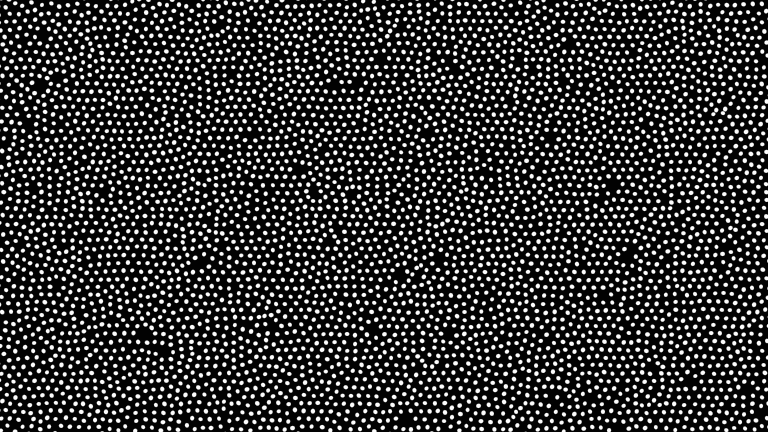
Reproduce this pattern procedurally as a Shadertoy shader.

```glsl
// Densely scattered small white dots, evenly spaced but irregular, on black.

const float ROW_HEIGHT = 0.87; // row pitch of a hexagonal packing with unit spacing
const int SPAN = 9;            // side of the block of cells relaxed around a pixel

// Integer hash: two random values in 0..1 per cell
vec2 hash2(ivec2 cell, uint seed) {
    uvec2 v = uvec2(cell + 4096) * 1664525u + 1013904223u + seed * 747796405u;
    v.x += v.y * 1664525u;
    v.y += v.x * 1664525u;
    v ^= v >> 16u;
    v.x += v.y * 1664525u;
    v.y += v.x * 1664525u;
    v ^= v >> 16u;
    return vec2(v & 0xffffu) / 65535.0;
}

// Jittered point of a staggered grid
vec2 seedPoint(ivec2 cell) {
    float stagger = (cell.y & 1) == 0 ? 0.25 : -0.25;
    vec2 jitter = 0.95 * (hash2(cell, 1u) - 0.5);
    return (vec2(cell) + 0.5 + vec2(stagger, 0.0) + jitter) * vec2(1.0, ROW_HEIGHT);
}

// Signed distance to one slightly oval dot with its own size and tilt
float dotDistance(vec2 p, ivec2 cell) {
    vec2 rnd = hash2(cell, 2u);
    float radius = 0.239 * mix(0.92, 1.08, rnd.x);
    float tilt = 3.1416 * rnd.y;
    vec2 axis = vec2(cos(tilt), sin(tilt));
    vec2 local = vec2(dot(p, axis) / 1.06, dot(p, vec2(-axis.y, axis.x)) * 1.06);
    return length(local) - radius;
}

void mainImage(out vec4 fragColor, in vec2 fragCoord) {
    float scale = 48.0 / iResolution.y; // dot spacings per pixel
    vec2 p = fragCoord * scale;
    ivec2 corner = ivec2(floor(p / vec2(1.0, ROW_HEIGHT))) - SPAN / 2;

    // Scatter the points of the block
    vec2 points[SPAN * SPAN];
    vec2 moved[SPAN * SPAN];
    for (int i = 0; i < SPAN * SPAN; i++)
        points[i] = seedPoint(corner + ivec2(i % SPAN, i / SPAN)) - p;

    // Relax: neighbours repel, each step is valid one ring further inside
    for (int ring = 1; ring <= 3; ring++) {
        for (int y = ring; y < SPAN - ring; y++)
        for (int x = ring; x < SPAN - ring; x++) {
            int self = y * SPAN + x;
            vec2 push = vec2(0.0);
            for (int k = 0; k < 9; k++) {
                if (k == 4) continue;
                vec2 away = points[self] - points[self + (k / 3 - 1) * SPAN + k % 3 - 1];
                float dist = max(length(away), 1e-3);
                push += away / dist * max(1.12 - dist, 0.0) * 0.36;
            }
            moved[self] = points[self] + push * min(1.0, 0.25 / max(length(push), 1e-3));
        }
        points = moved;
    }

    // Nearest dot among the central cells; a few dots are left out
    float dist = 1.0;
    for (int y = 3; y < SPAN - 3; y++)
    for (int x = 3; x < SPAN - 3; x++) {
        ivec2 cell = corner + ivec2(x, y);
        if (hash2(cell, 3u).x < 0.007) continue;
        dist = min(dist, dotDistance(points[y * SPAN + x], cell));
    }

    // Edge smoothed over about one pixel
    float coverage = clamp(0.5 - dist / (1.15 * scale), 0.0, 1.0);
    fragColor = vec4(vec3(mix(0.006, 0.99, coverage)), 1.0);
}
```
